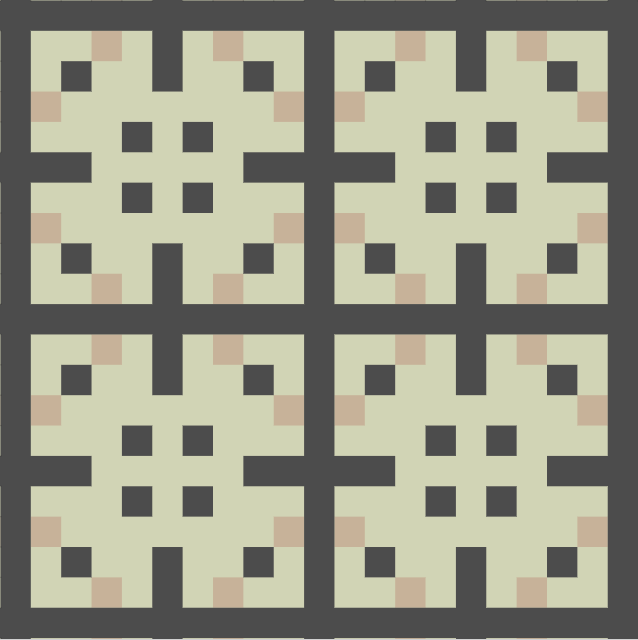
A WebGL 1 fragment shader for this pattern:

```glsl
precision highp float;

uniform vec2 u_resolution;

// Signed distance to an axis-aligned box
float box(vec2 p, vec2 center, vec2 halfSize) {
  vec2 d = abs(p - center) - halfSize;
  return length(max(d, 0.0)) + min(max(d.x, d.y), 0.0);
}

float coverage(float dist, float pixel) {
  return clamp(0.5 - dist / pixel, 0.0, 1.0);
}

void main() {
  // Square cells, 21 across, counted from the upper left
  float pixel = 21.012 / u_resolution.x;
  vec2 grid = vec2(gl_FragCoord.x, u_resolution.y - gl_FragCoord.y) * pixel - 0.015;

  // Two by two tiles sharing a frame, each folded into one eighth
  vec2 p = abs(mod(grid - 0.5, 10.0) - 5.0);
  p = vec2(max(p.x, p.y), min(p.x, p.y));

  // Frame, spokes and dark squares
  float dark = 4.5 - p.x;
  dark = min(dark, box(p, vec2(4.0, 0.0), vec2(1.5, 0.5)));
  dark = min(dark, box(p, vec2(3.0), vec2(0.5)));
  dark = min(dark, box(p, vec2(1.0), vec2(0.5)));

  float tan_square = box(p, vec2(4.0, 2.0), vec2(0.5));

  vec3 color = vec3(0.82, 0.83, 0.71);
  color = mix(color, vec3(0.78, 0.70, 0.60), coverage(tan_square, pixel));
  color = mix(color, vec3(0.30), coverage(dark, pixel));

  // Faint cell ticks along the left and top edges
  vec2 seam = abs(fract(grid + 0.5) - 0.5);
  float tick = max(coverage(max(seam.y - 0.02, grid.x - 0.04), pixel),
                   coverage(max(seam.x - 0.02, grid.y - 0.04), pixel));
  color *= 1.0 - 0.15 * tick;

  // Pale strip below the bottom frame
  color = mix(color, vec3(0.82), coverage(21.03 - grid.y, pixel));

  gl_FragColor = vec4(color, 1.0);
}
```
